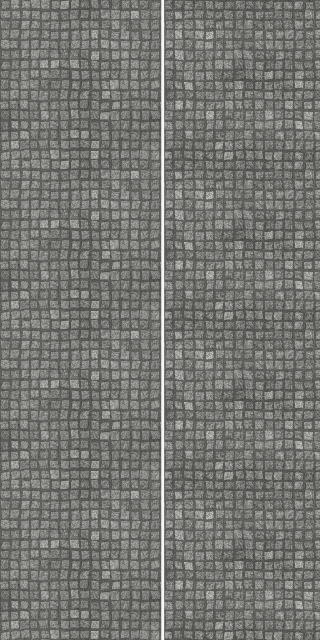
Give the GLSL for this texture, as a Shadertoy shader.

```glsl
// Two tall panels of small grey granite setts, parted by a thin pale strip.
// Each panel repeats a block of 16 x 16 stones; each stone is a jittered,
// rounded box with its own tone, speckled grain and a shaded rim.

const float STONES_ACROSS = 32.0;   // stones per canvas width
const float BLOCK = 16.0;           // stones per repeating block
const float STRIP_LEFT = 0.504;
const float STRIP_RIGHT = 0.513;
const vec3 STRIP_COLOR = vec3(0.97);
const vec3 JOINT_COLOR = vec3(0.365, 0.365, 0.355);
const vec3 STONE_COLOR = vec3(0.515, 0.515, 0.505);

float hash(vec2 p, float seed) {
    vec3 q = fract(vec3(p.xyx + seed * 7.31) * 0.1031);
    q += dot(q, q.yzx + 33.33);
    return fract((q.x + q.y) * q.z);
}

vec2 hash2(vec2 p, float seed) {
    return vec2(hash(p, seed), hash(p, seed + 5.7));
}

// Value noise that wraps after a whole number of lattice steps.
float noise(vec2 p, float period, float seed) {
    vec2 i = floor(p), f = fract(p);
    f = f * f * (3.0 - 2.0 * f);
    vec2 a = mod(i, period), b = mod(i + 1.0, period);
    return mix(mix(hash(a, seed), hash(vec2(b.x, a.y), seed), f.x),
               mix(hash(vec2(a.x, b.y), seed), hash(b, seed), f.x), f.y);
}

float roundedBox(vec2 p, vec2 halfSize, float radius) {
    vec2 q = abs(p) - halfSize + radius;
    return length(max(q, 0.0)) + min(max(q.x, q.y), 0.0) - radius;
}

// Signed distance to the stone in a cell; local runs from -0.5 to 0.5.
float stoneDistance(vec2 local, vec2 id, float seed) {
    vec2 shift = (hash2(id, seed + 1.0) - 0.5) * 0.10;
    vec2 halfSize = 0.405 + (hash2(id, seed + 2.0) - 0.5) * 0.09;
    vec2 skew = (hash2(id, seed + 3.0) - 0.5) * 0.22;
    vec2 q = local - shift;
    q += skew * q.yx;
    return roundedBox(q, halfSize, 0.09);
}

vec3 paving(vec2 p, float seed, float contrast, float pixel) {
    // Courses wander slightly, in step with the repeating block.
    vec2 wander = vec2(noise(p.yx * 0.5, BLOCK * 0.5, seed + 11.0),
                       noise(p * 0.5, BLOCK * 0.5, seed + 12.0));
    vec2 cell = p + (wander - 0.5) * 0.22;
    vec2 id = mod(floor(cell), BLOCK);
    vec2 local = fract(cell) - 0.5;

    // Rough outline
    float chips = noise(p * 4.0, BLOCK * 4.0, seed + 13.0) - 0.5;
    float d = stoneDistance(local, id, seed) + chips * 0.05;
    float cover = smoothstep(0.6, -0.6, d / max(pixel, 0.04));

    // Granite grain, coarse and fine
    float coarse = noise(p * 6.0, BLOCK * 6.0, seed + 14.0) - 0.5;
    float fine = noise(p * 11.0, BLOCK * 11.0, seed + 15.0) - 0.5;
    float grain = coarse * 0.13 + fine * 0.20;

    // Tone per stone, with a few paler ones, over broad weathering
    float pick = hash(id, seed + 16.0);
    float tone = (pick - 0.5) * 0.09 + smoothstep(0.88, 1.0, pick) * 0.07;
    float weather = (noise(p * 0.25, BLOCK * 0.25, seed + 17.0) - 0.5) * 0.07;

    // Light falls from the upper left; the lower right rim is shaded.
    float rim = smoothstep(-0.16, 0.0, d);
    float slope = dot(local, vec2(-0.5, 0.8));
    float shade = rim * (slope * 0.12 - 0.02);

    vec3 stone = STONE_COLOR + (tone + grain + shade) * contrast;
    vec3 joint = JOINT_COLOR + grain * 0.45;
    joint -= 0.05 * smoothstep(0.10, 0.0, d);
    return mix(joint, stone, cover) + weather;
}

void mainImage(out vec4 fragColor, in vec2 fragCoord) {
    vec2 p = fragCoord / iResolution.x;
    float pixel = 1.0 / iResolution.x;

    // Panel selection
    bool onRight = p.x > 0.5 * (STRIP_LEFT + STRIP_RIGHT);
    float origin = onRight ? STRIP_RIGHT : 0.0;
    float seed = onRight ? 41.0 : 3.0;
    float contrast = onRight ? 1.1 : 0.95;
    vec2 cells = (p - vec2(origin, 0.0)) * STONES_ACROSS;
    vec3 color = paving(cells, seed, contrast, pixel * STONES_ACROSS);

    // Dividing strip
    float center = 0.5 * (STRIP_LEFT + STRIP_RIGHT);
    float edge = abs(p.x - center) - 0.5 * (STRIP_RIGHT - STRIP_LEFT);
    float strip = clamp(0.5 - edge / pixel, 0.0, 1.0);
    fragColor = vec4(mix(color, STRIP_COLOR, strip), 1.0);
}
```
